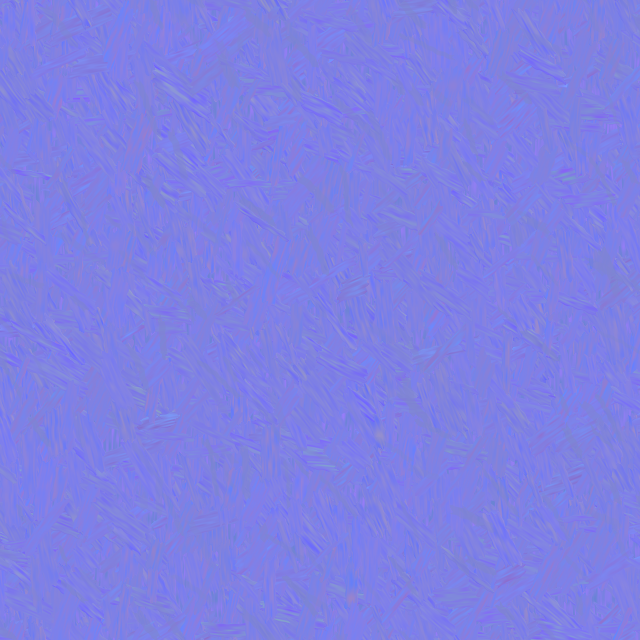
Give the GLSL for this texture map, as a Shadertoy shader.

```glsl
// Normal map of a pressed strand board: layers of overlapping wood flakes, each
// with its own direction, fibre relief and bevelled rim, crossed by flat, dull
// slivers that mostly lean one way. Red and green hold slope, blue holds height.

const vec3  BASE          = vec3(0.499, 0.503, 0.898);
const vec2  TONE_TINT     = vec2(0.04, -0.20);  // red, green shift per unit of blue
const int   FLAKE_LAYERS  = 7;
const float FLAKE_GRID    = 17.0;               // cells across the canvas
const vec2  FLAKE_MIN     = vec2(0.35, 0.07);   // half length, half width in cells
const vec2  FLAKE_MAX     = vec2(0.92, 0.27);
const float FLAKE_ANGLE   = 1.75;
const float FLAKE_SPREAD  = 1.8;
const float FLAKE_TONE    = 0.042;
const int   SLIVER_LAYERS = 2;
const float SLIVER_GRID   = 12.0;
const vec2  SLIVER_MIN    = vec2(0.15, 0.03);
const vec2  SLIVER_MAX    = vec2(0.55, 0.08);
const float SLIVER_ANGLE  = -0.98;
const float SLIVER_SPREAD = 0.7;
const float SLIVER_SHARE  = 0.5;                // cells that hold a sliver
const float SLIVER_BLUE   = 0.825;
const vec2  FIBRE_SCALE   = vec2(42.0, 440.0);  // frequency along, across the grain
const float FIBRE_SLOPE   = 0.085;
const float FIBRE_BLUE    = 0.070;
const float RIM_SLOPE     = 0.05;
const float RIM_WIDTH     = 0.002;

struct Strand {
    vec2 local;   // along, across the grain
    vec2 across;  // unit vector across the grain
    float dist;   // signed distance to the outline
    vec3 rnd;
};

vec3 hash3(vec2 p) {
    vec3 q = fract(vec3(p.xyx) * vec3(0.1031, 0.1030, 0.0973));
    q += dot(q, q.yxz + 33.33);
    return fract((q.xxy + q.yzz) * q.zyx);
}

// Smooth lattice noise in -1..1
float noise(vec2 p) {
    vec2 i = floor(p), f = fract(p);
    f = f * f * (3.0 - 2.0 * f);
    float low  = mix(hash3(i).x, hash3(i + vec2(1, 0)).x, f.x);
    float high = mix(hash3(i + vec2(0, 1)).x, hash3(i + vec2(1, 1)).x, f.x);
    return 2.0 * mix(low, high, f.y) - 1.0;
}

// Fine ridges stretched along the grain
float fibres(vec2 local, float seed) {
    vec2 q = local * FIBRE_SCALE + seed * 91.0;
    q.y += 0.5 * sin(q.x * 1.3);
    return 0.7 * noise(q) + 0.5 * noise(q * vec2(1.9, 0.6) + 17.0);
}

// The ragged, slightly bent strand that belongs to one grid cell
Strand strandAt(vec2 p, vec2 cell, float grid, float seed,
                vec2 minHalf, vec2 maxHalf, float angle, float spread) {
    vec2 key = cell + seed * 37.0 + 50.0;
    vec3 place = hash3(key), form = hash3(key + 211.3);
    float a = angle + (form.x + place.z - 1.0) * spread;
    vec2 along = vec2(cos(a), sin(a));
    Strand s;
    s.across = vec2(-along.y, along.x);
    vec2 d = p - (cell + place.xy) / grid;
    s.local = vec2(dot(d, along), dot(d, s.across));
    vec2 halfSize = mix(minHalf, maxHalf, form.yz) / grid;
    vec2 q = s.local;
    q.y += 0.0012 * sin(q.x * 75.0 + form.y * 6.3) + 0.0008 * sin(q.x * 330.0 + form.z * 6.3);
    q.x += 0.003 * sin(q.y * 600.0 + form.z * 6.3) + q.y * (form.x - 0.5) * 2.0;
    vec2 e = abs(q) - halfSize;
    s.dist = max(e.x, e.y);
    s.rnd = hash3(key + 431.7);
    return s;
}

void mainImage(out vec4 fragColor, in vec2 fragCoord) {
    vec2 p = fragCoord / iResolution.y;
    float aa = 0.7 / iResolution.y;

    // Ground grain under the flakes
    float grain = fibres(p.yx, 0.3);
    vec2 slope = vec2(1, 0) * grain * FIBRE_SLOPE;
    float tone = grain * FIBRE_BLUE;

    // Flakes, later layers lying on top
    for (int layer = 0; layer < FLAKE_LAYERS; layer++)
    for (int k = 0; k < 9; k++) {
        vec2 cell = floor(p * FLAKE_GRID) + vec2(k % 3 - 1, k / 3 - 1);
        Strand s = strandAt(p, cell, FLAKE_GRID, float(layer + 1),
                            FLAKE_MIN, FLAKE_MAX, FLAKE_ANGLE, FLAKE_SPREAD);
        if (s.dist > aa) continue;
        float mask = 1.0 - smoothstep(-aa, aa, s.dist);
        float ridge = fibres(s.local, s.rnd.x) * mix(0.55, 1.4, s.rnd.z * s.rnd.z);
        float rim = smoothstep(-RIM_WIDTH, 0.0, s.dist) * sign(s.local.y);
        slope = mix(slope, s.across * (ridge * FIBRE_SLOPE + rim * RIM_SLOPE * s.rnd.z), mask);
        tone = mix(tone, (s.rnd.y - 0.5) * FLAKE_TONE + ridge * FIBRE_BLUE, mask);
    }

    // Broad, faint unevenness from layered sines
    vec2 w = p * 6.283 + 0.6 * sin(p.yx * 17.0);
    tone += 0.004 * (sin(w.x * 2.0 + w.y) + sin(w.y * 3.0 - w.x * 2.0 + 1.0));

    // Dull slivers that flatten the relief
    for (int layer = 0; layer < SLIVER_LAYERS; layer++)
    for (int k = 0; k < 9; k++) {
        vec2 cell = floor(p * SLIVER_GRID) + vec2(k % 3 - 1, k / 3 - 1);
        Strand s = strandAt(p, cell, SLIVER_GRID, float(layer + 20),
                            SLIVER_MIN, SLIVER_MAX, SLIVER_ANGLE, SLIVER_SPREAD);
        if (s.rnd.x > SLIVER_SHARE || s.dist > aa) continue;
        float mask = (1.0 - smoothstep(-aa, aa, s.dist)) * mix(0.4, 0.85, s.rnd.y);
        tone = mix(tone, SLIVER_BLUE - BASE.b, mask);
        slope *= 1.0 - 0.7 * mask;
    }

    fragColor = vec4(BASE + vec3(slope + TONE_TINT * tone, tone), 1.0);
}
```
